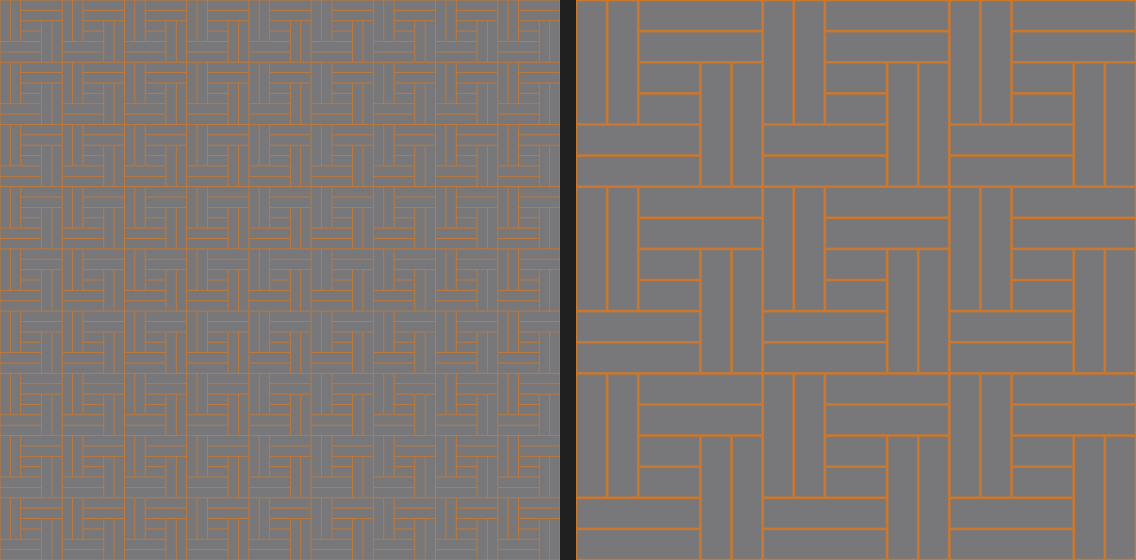
Left: the whole. Right: its middle third, enlarged.
Reproduce this pattern procedurally as a WebGL 1 fragment shader.

```glsl
precision highp float;
// Pinwheel basket weave: paired planks turning around a small square, drawn in thin orange lines on grey.

uniform vec2 u_resolution;

#define REPEATS 9.0
#define CELL 6.0          // plank widths per repeat
#define LINE_WIDTH 0.08   // in plank widths
#define GROUND_COLOR vec3(0.472, 0.472, 0.478)
#define LINE_COLOR vec3(0.80, 0.468, 0.18)

// Distance to the outline of the two planks that fill a block.
float pairOutline(vec2 p, vec2 lo, vec2 hi, bool upright) {
  vec2 edge = min(p - lo, hi - p);
  vec2 middle = abs(p - 0.5 * (lo + hi));
  float seam = upright ? middle.x : middle.y;
  return min(min(edge.x, edge.y), seam);
}

// Four 2x4 blocks turn around a split square; p runs right and down.
float weaveOutline(vec2 p) {
  if (p.x < 2.0 && p.y < 4.0) return pairOutline(p, vec2(0.0), vec2(2.0, 4.0), true);
  if (p.x > 4.0 && p.y > 2.0) return pairOutline(p, vec2(4.0, 2.0), vec2(6.0), true);
  if (p.y < 2.0) return pairOutline(p, vec2(2.0, 0.0), vec2(6.0, 2.0), false);
  if (p.y > 4.0) return pairOutline(p, vec2(0.0, 4.0), vec2(4.0, 6.0), false);
  return pairOutline(p, vec2(2.0), vec2(4.0), false);
}

// Share of a pixel-wide box covered by a line at distance d.
float lineCoverage(float d, float pixel) {
  float overlap = 0.5 * (LINE_WIDTH + pixel) - d;
  return clamp(overlap, 0.0, min(LINE_WIDTH, pixel)) / pixel;
}

void main() {
  vec2 uv = gl_FragCoord.xy / u_resolution;
  vec2 p = fract(vec2(uv.x, 1.0 - uv.y) * REPEATS) * CELL;
  float pixel = REPEATS * CELL / min(u_resolution.x, u_resolution.y);

  float ink = lineCoverage(weaveOutline(p), pixel);
  gl_FragColor = vec4(mix(GROUND_COLOR, LINE_COLOR, ink), 1.0);
}
```
